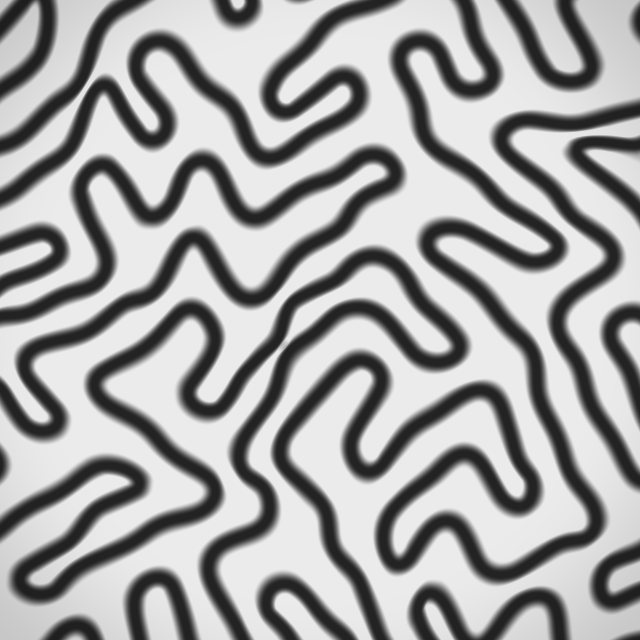
Write a WebGL 1 fragment shader that draws this pattern.

```glsl
precision highp float;
// Soft dark labyrinth line winding midway between two interlocked random trees.

uniform vec2 u_resolution;

const vec3 PAPER = vec3(0.92);
const vec3 INK = vec3(0.138);
const float CELL = 0.134;          // tree grid spacing, in canvas units
const float JITTER = 0.38;         // node displacement range, in cells
const float ROUNDNESS = 9.0;       // lower values give rounder bends
const float SOFT_CORE = 0.09;      // rounds the distance at the branch axis
const float LINE_CORE = 0.0035;    // half width of the solid ink
const float LINE_EDGE = 0.0239;    // half width where the blur ends
const float GRID_ANGLE = -1.02;
const vec2 GRID_OFFSET = vec2(17.3, 41.7);
const vec2 WARP_AMPLITUDE = vec2(0.30, 0.10);
const vec2 WARP_FREQUENCY = vec2(0.75, 1.9);
const float VIGNETTE = 0.16;

float hash(vec2 p) {
  return fract(sin(dot(p, vec2(127.1, 311.7))) * 43758.55);
}

// Jittered grid node of one of the two trees.
vec2 treeNode(vec2 id, float seed) {
  vec2 random = vec2(hash(id + seed), hash(id + seed + 37.0));
  return id + (random - 0.5) * JITTER;
}

vec2 dualNode(vec2 id) {
  return treeNode(id, 71.0) + 0.5;
}

// Shortest vector from segment ab to p.
vec2 fromSegment(vec2 p, vec2 a, vec2 b) {
  vec2 ab = b - a;
  vec2 ap = p - a;
  return ap - ab * clamp(dot(ap, ab) / dot(ab, ab), 0.0, 1.0);
}

// Adds a branch to a smooth minimum: xy = weighted normals, z = weight.
vec3 branch(vec2 p, vec2 a, vec2 b) {
  vec2 v = fromSegment(p, a, b);
  float d = sqrt(dot(v, v) + SOFT_CORE * SOFT_CORE);
  return exp(-ROUNDNESS * d) * vec3(v / d, 1.0);
}

// Difference of the distances to both trees: xy = gradient, z = value.
vec3 treeBalance(vec2 p) {
  vec2 cell = floor(p);
  vec3 tree = vec3(0.0);
  vec3 dual = vec3(0.0);
  for (int j = -1; j <= 2; j++) {
    for (int i = -1; i <= 2; i++) {
      vec2 id = cell + vec2(float(i), float(j));
      // A node grows up, or sideways to the side its row prefers.
      float side = hash(vec2(id.y, 9.0)) < 0.5 ? -1.0 : 1.0;
      bool up = hash(id + 5.0) < 0.5;
      vec2 growth = up ? vec2(0.0, 1.0) : vec2(side, 0.0);
      tree += branch(p, treeNode(id, 11.0), treeNode(id + growth, 11.0));
      // The dual branch passes through the gap left by the other choice.
      vec2 start = id - vec2(up && side < 0.0 ? 1.0 : 0.0, 0.0);
      dual += branch(p, dualNode(start), dualNode(start - abs(growth)));
    }
  }
  vec2 gradient = tree.xy / tree.z - dual.xy / dual.z;
  return vec3(gradient, log(dual.z / tree.z) / ROUNDNESS);
}

// One sine layer of the warp: xy = shift, zw = its slope across the axis.
vec4 warpLayer(vec2 p, float amplitude, float frequency, vec2 phase) {
  vec2 angle = p.yx * frequency + phase;
  return amplitude * vec4(sin(angle), frequency * cos(angle));
}

// Distance to the line, in canvas units.
float lineDistance(vec2 uv) {
  float c = cos(GRID_ANGLE);
  float s = sin(GRID_ANGLE);
  vec2 p = mat2(c, -s, s, c) * uv / CELL + GRID_OFFSET;
  vec4 warp = warpLayer(p, WARP_AMPLITUDE.x, WARP_FREQUENCY.x, vec2(0.7, 2.9))
            + warpLayer(p, WARP_AMPLITUDE.y, WARP_FREQUENCY.y, vec2(4.1, 1.3));
  vec3 balance = treeBalance(p + warp.xy);
  // Chain rule through the warp keeps the line width even.
  vec2 gradient = balance.xy + (balance.xy * warp.zw).yx;
  return CELL * abs(balance.z) / max(length(gradient), 0.3);
}

void main() {
  vec2 uv = (gl_FragCoord.xy - 0.5 * u_resolution) / min(u_resolution.x, u_resolution.y);
  float paper = smoothstep(LINE_CORE, LINE_EDGE, lineDistance(uv));
  vec3 color = mix(INK, PAPER, paper);
  color *= 1.0 - VIGNETTE * smoothstep(0.44, 0.74, length(uv));
  gl_FragColor = vec4(color, 1.0);
}
```
